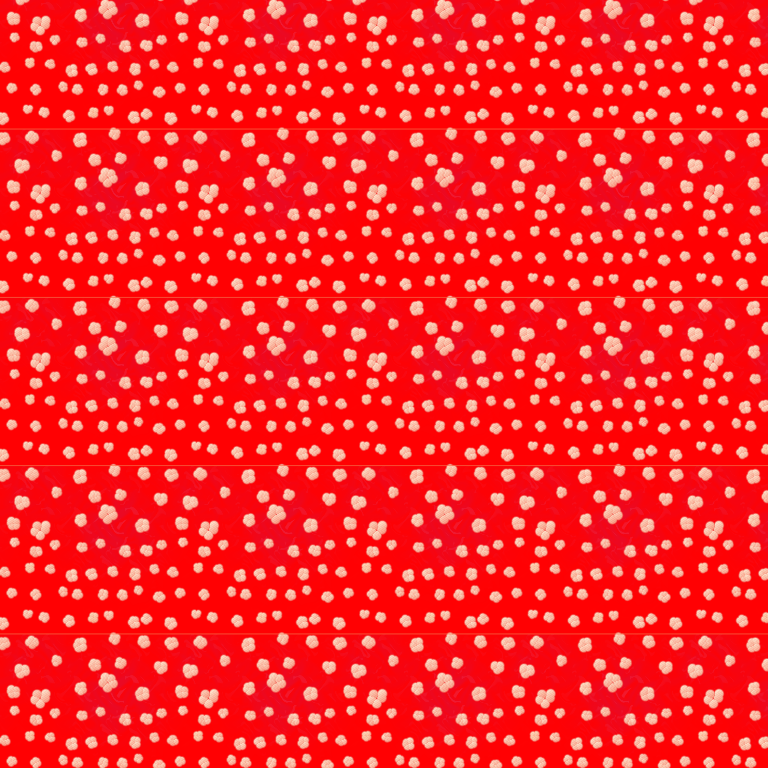
A WebGL 2 fragment shader for this pattern:

```glsl
#version 300 es
precision highp float;

uniform vec2 u_resolution;
out vec4 fragColor;

const float TAU = 6.2832;

vec2 hash2(vec2 cell) {
    vec2 s = vec2(dot(cell, vec2(127.1, 311.7)), dot(cell, vec2(269.5, 183.3)));
    return fract(sin(s) * 4375.85);
}

// Warped sines that repeat with the tile, about 0 to 1
float layeredSines(vec2 t) {
    vec2 w = TAU * t;
    w += 0.6 * sin(3.0 * w.yx + vec2(1.0, 4.0));
    w += 0.25 * sin(7.0 * w.yx + vec2(2.5, 0.7));
    return 0.5 + 0.3 * sin(3.0 * w.x + w.y) + 0.2 * sin(5.0 * w.y - 4.0 * w.x);
}

// Soft patch around a centre, wrapped sideways only
float patchAt(vec2 t, vec2 centre, float tightness) {
    vec2 d = t - centre;
    d.x = fract(d.x + 0.5) - 0.5;
    return exp(-dot(d, d) * tightness);
}

// Red ground with crimson haze and a few magenta wisps
vec3 ground(vec2 t) {
    float cloud = layeredSines(t);
    float haze = patchAt(t, vec2(0.69, 0.36), 16.0) + 0.7 * patchAt(t, vec2(0.2, 0.15), 28.0);
    vec3 color = mix(vec3(1.0, 0.005, 0.01), vec3(0.92, 0.035, 0.14),
                     clamp(haze * (0.3 + 0.9 * cloud), 0.0, 1.0));
    float wisp = smoothstep(0.72, 0.95, layeredSines(t * 2.0 + 0.3)) * haze;
    return mix(color, vec3(0.93, 0.16, 0.28), 0.55 * clamp(wisp, 0.0, 1.0));
}

// Puffed kernel made of overlapping lobes: xy = inner distance, light
vec2 kernel(vec2 p, float radius, float spread, vec2 seed) {
    vec2 best = vec2(-1.0, 0.0);
    float lobeRadius = radius * (1.08 - spread);
    for (int k = 0; k < 5; k++) {
        vec2 h = hash2(seed + float(k) * 7.3);
        float angle = TAU * (float(k) + 0.7 * h.x) / 5.0;
        vec2 q = p - radius * spread * (0.75 + 0.4 * h.y) * vec2(cos(angle), sin(angle));
        float inner = lobeRadius - length(q);
        if (inner > best.x) {
            float light = 0.62 + 0.38 * dot(q / lobeRadius, vec2(-0.6, -0.8));
            best = vec2(inner, light + 0.24 * (h.y - 0.5));
        }
    }
    return best;
}

void main() {
    // Tile coordinates, y running downward from each seam
    vec2 uv = gl_FragCoord.xy / u_resolution.y;
    vec2 t = fract(vec2(uv.x, 0.832 - uv.y) * 4.563);
    float pixel = 4.563 / u_resolution.y;
    vec3 color = ground(t);

    // Rows of scattered kernels: large and sparse above, small and dense below
    float nearRow = floor(t.y * 7.0 - 0.34 + 0.5);
    for (int j = -1; j <= 1; j++) {
        float rawRow = nearRow + float(j);
        float row = mod(rawRow, 7.0);
        float count = row < 2.5 ? 5.0 : 8.0;
        float shift = 0.2 + 0.6 * mod(row, 2.0);
        float nearColumn = floor(t.x * count - shift + 0.5);

        for (int i = -1; i <= 1; i++) {
            float rawColumn = nearColumn + float(i);
            float column = mod(rawColumn, count);
            vec2 seed = vec2(column, row) + 3.0;
            vec2 h = hash2(seed);
            vec2 jitter = (h - 0.5) * vec2(0.56, 0.46);
            float radius = (row < 2.5 ? 0.04 : 0.033) * (0.86 + 0.3 * h.y);
            float spread = 0.42;

            // Two open clusters per tile
            if (row == 2.0 && mod(column, 2.0) == 1.0) {
                jitter = vec2(0.0, 0.3 * (2.0 - column));
                radius = 0.06;
                spread = 0.57;
            }
            vec2 centre = vec2((rawColumn + shift + jitter.x) / count,
                               (rawRow + 0.34 + jitter.y) / 7.0);
            vec2 puff = kernel(t - centre, radius, spread, seed);

            // Cream top, peach shade, coral rim
            float grain = 0.08 * sin(t.x * 330.0 + 3.0 * sin(t.y * 270.0));
            vec3 flesh = mix(vec3(0.96, 0.51, 0.42), vec3(0.99, 0.88, 0.79),
                             clamp(puff.y + grain, 0.0, 1.0));
            flesh = mix(flesh, vec3(0.99, 0.76, 0.48), 0.4 * smoothstep(0.85, 1.0, h.x));
            flesh = mix(vec3(0.95, 0.36, 0.33), flesh, smoothstep(0.0, 0.009, puff.x));
            float edge = 0.6 * pixel + 0.001;
            color = mix(color, flesh, smoothstep(-edge, edge, puff.x));
        }
    }

    // Thin seam between rows of tiles
    float seam = abs(fract(t.y + 0.5) - 0.5);
    float seamEdge = 0.5 * pixel;
    color = mix(color, vec3(0.96, 0.42, 0.28),
                0.7 * (1.0 - smoothstep(0.003 - seamEdge, 0.003 + seamEdge, seam)));
    fragColor = vec4(color, 1.0);
}
```
